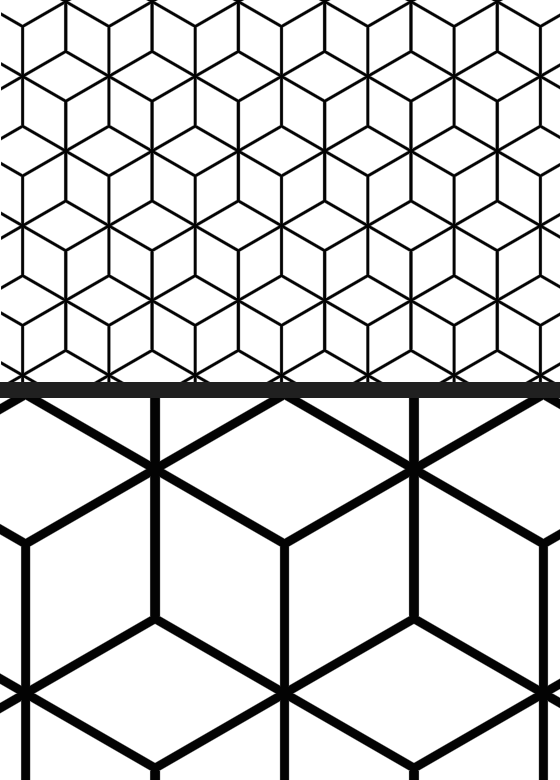
Top, the full canvas; bottom, a detail of the centre.
A Shadertoy shader for this pattern:

```glsl
// Rhombille tiling: black outlines of stacked cubes on white.

const float REPEATS_ACROSS = 6.489;           // hub spacings over the canvas width
const vec2  FIRST_HUB = vec2(0.262, 0.078);   // lower-left hub, in hub spacings
const float HALF_WIDTH = 0.0174;              // half the line width, in hub spacings
const float LEFT_MARGIN = 0.002;              // blank strip, share of canvas width
const vec3  PAPER = vec3(1.0);
const vec3  INK = vec3(0.01);

// Offset from the nearest point of a rectangular grid.
vec2 gridOffset(vec2 p, vec2 period) {
    return p - period * round(p / period);
}

// Distance to the six spokes of a hub; x: upright pair, y: slanted pairs.
vec2 spokeDistances(vec2 offset) {
    vec2 q = abs(offset);
    return vec2(q.x, abs(0.5 * q.x - 0.5 * sqrt(3.0) * q.y));
}

// Coverage of a line, smoothed over the given softness.
float lineCoverage(float dist, float halfWidth, float softness) {
    return 1.0 - smoothstep(halfWidth - softness, halfWidth + softness, dist);
}

// Ink coverage of the tiling, with hubs one unit apart.
float rhombille(vec2 p, float halfWidth, float softness) {
    // Two interleaved grids of hubs make the hexagonal lattice
    vec2 period = vec2(1.0, sqrt(3.0));
    vec2 evenHub = gridOffset(p, period);
    vec2 oddHub = gridOffset(p - 0.5 * period, period);
    bool isOdd = dot(oddHub, oddHub) < dot(evenHub, evenHub);

    // Upright lines are slightly heavier in every other column
    vec2 d = spokeDistances(isOdd ? oddHub : evenHub);
    float uprightWidth = halfWidth * (isOdd ? 1.1 : 1.0);
    return max(lineCoverage(d.x, uprightWidth, softness),
               lineCoverage(d.y, halfWidth, softness));
}

void mainImage(out vec4 fragColor, in vec2 fragCoord) {
    vec2 uv = fragCoord / iResolution.x;
    float pixel = 1.0 / iResolution.x;

    float ink = rhombille(uv * REPEATS_ACROSS - FIRST_HUB, HALF_WIDTH,
                          0.8 * pixel * REPEATS_ACROSS);
    ink *= smoothstep(-0.5 * pixel, 0.5 * pixel, uv.x - LEFT_MARGIN);

    fragColor = vec4(mix(PAPER, INK, ink), 1.0);
}
```
